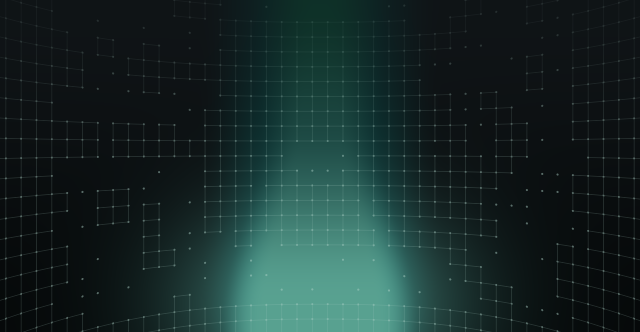
Write a WebGL 1 fragment shader that draws this background.

```glsl
precision highp float;
// A teal light beam widens down a dark backdrop into a soft pool of light.
// A bowed grid lies over it: noise and a layout bias pick which cells are
// outlined, and a hash scatters loose dots over the remaining nodes.

uniform vec2 u_resolution;

// Colours
const vec3 BASE_LOW = vec3(0.022, 0.034, 0.037);
const vec3 BASE_HIGH = vec3(0.060, 0.078, 0.088);
const vec3 VEIL = vec3(0.045, 0.175, 0.175);
const vec3 POOL = vec3(0.25, 0.49, 0.45);
const vec3 BEAM_TOP = vec3(0.055, 0.190, 0.155);
const vec3 BEAM_MID = vec3(0.125, 0.305, 0.285);
const vec3 BEAM_LOW = vec3(0.345, 0.630, 0.565);
const vec3 INK = vec3(0.68, 0.82, 0.78);

// Light, in units of canvas height
const float BEAM_NARROW = 0.12;
const float BEAM_SPREAD = 0.12;
const vec2 POOL_CENTER = vec2(0.0, 0.08);
const vec2 POOL_SIZE = vec2(0.41, 0.30);

// Grid
const vec2 CELL = vec2(0.04616, 0.0447);
const float GRID_Y = 0.553;
const float BOW = 0.401;
const float LINE_RADIUS = 0.0011;
const float DOT_RADIUS = 0.0031;
const float LINE_ALPHA = 0.19;
const float DOT_ALPHA = 0.48;
const float TOP_FADE = 0.28;
const float NOISE_SCALE = 0.43;
const float LIT_LEVEL = 0.20;
const float LOOSE_DOTS = 0.30;

float hash(vec2 p) {
  return fract(sin(dot(p, vec2(127.1, 311.7))) * 43758.55);
}

vec2 gradient(vec2 p) {
  float a = 6.28318 * hash(p);
  return vec2(cos(a), sin(a));
}

float gradientNoise(vec2 p) {
  vec2 i = floor(p), f = fract(p);
  vec2 u = f * f * f * (f * (f * 6.0 - 15.0) + 10.0);
  vec2 e = vec2(1.0, 0.0);
  float low = mix(dot(gradient(i), f), dot(gradient(i + e), f - e), u.x);
  float high = mix(dot(gradient(i + e.yx), f - e.yx),
                   dot(gradient(i + 1.0), f - 1.0), u.x);
  return mix(low, high, u.y);
}

// Soft-edged box: 1 inside, 0 a cell and a half outside
float patchBias(vec2 id, vec2 center, vec2 extent) {
  vec2 d = abs(id - center) - extent;
  return 1.0 - smoothstep(0.0, 1.5, max(d.x, d.y));
}

// 1 when a cell is outlined: dense at the sides, upper middle and floor
float litCell(vec2 id) {
  float ax = abs(id.x);
  float sides = 0.75 * smoothstep(16.2, 18.2, ax);
  float column = 0.8 * patchBias(id, vec2(0.0, 3.5), vec2(5.2, 4.2));
  float shoulders = 0.42 * patchBias(id, vec2(1.5, -1.5), vec2(8.5, 2.7));
  float tongue = 0.7 * patchBias(id, vec2(0.0, -4.5), vec2(2.2, 1.2));
  float ground = 0.9 * step(id.y, -10.5);
  float bias = max(max(max(sides, column), max(shoulders, tongue)), ground);
  float hole = step(length((id + vec2(0.0, 0.9)) / vec2(2.4, 1.4)), 1.08);
  float gap = step(abs(id.y + 8.5), 1.6) * (1.0 - smoothstep(6.0, 9.0, ax));
  float noise = gradientNoise(id * NOISE_SCALE + 7.3);
  return step(LIT_LEVEL, bias - 2.0 * hole - gap + noise);
}

float coverage(float dist, float radius, float pixel) {
  return clamp((radius - dist) / pixel + 0.5, 0.0, 1.0);
}

vec3 backdrop(vec2 p) {
  float ax = abs(p.x);
  vec3 color = mix(BASE_LOW, BASE_HIGH, smoothstep(0.0, 1.0, p.y));

  // Wide dim veil, then the pool at the foot
  float veil = 1.0 - smoothstep(0.13, 0.37, ax);
  color = mix(color, VEIL, veil * mix(1.0, 0.55, smoothstep(0.55, 1.0, p.y)));
  vec2 q = (p - POOL_CENTER) / POOL_SIZE;
  color += POOL * exp(-dot(q, q));

  // Beam core, widening and brightening downward
  float halfWidth = BEAM_NARROW + BEAM_SPREAD * (1.0 - smoothstep(0.0, 0.62, p.y));
  float blur = mix(0.065, 0.10, smoothstep(0.5, 1.0, p.y));
  float core = 1.0 - smoothstep(halfWidth - blur, halfWidth + blur, ax);
  vec3 beam = mix(BEAM_MID, BEAM_TOP, smoothstep(0.45, 1.0, p.y));
  beam = mix(BEAM_LOW, beam, smoothstep(0.1, 0.62, p.y));
  return mix(color, beam, core);
}

float gridInk(vec2 p, float pixel) {
  // Rows spread apart toward the sides
  vec2 size = CELL * vec2(1.0, 1.0 + BOW * pow(abs(p.x), 2.5));
  vec2 g = (p - vec2(0.0, GRID_Y)) / size;
  vec2 id = floor(g + 0.5), f = g - id;
  vec2 side = step(0.0, f) * 2.0 - 1.0;
  vec2 dist = (0.5 - abs(f)) * size;

  // An edge or node shows when any cell touching it is lit
  float here = litCell(id);
  float litX = max(here, litCell(id + vec2(side.x, 0.0)));
  float litY = max(here, litCell(id + vec2(0.0, side.y)));
  float loose = step(1.0 - LOOSE_DOTS, hash(id + 0.5 * side + 31.0));
  float node = max(max(litX, litY), max(litCell(id + side), loose));

  float lines = max(litX * coverage(dist.x, LINE_RADIUS, pixel),
                    litY * coverage(dist.y, LINE_RADIUS, pixel));
  float dots = node * coverage(length(dist), DOT_RADIUS, pixel);
  float fade = mix(1.0, TOP_FADE, smoothstep(0.45, 1.0, p.y));
  return fade * max(lines * LINE_ALPHA, dots * DOT_ALPHA);
}

void main() {
  float pixel = 1.0 / u_resolution.y;
  vec2 p = (gl_FragCoord.xy - vec2(0.5 * u_resolution.x, 0.0)) * pixel;
  gl_FragColor = vec4(mix(backdrop(p), INK, gridInk(p, pixel)), 1.0);
}
```
